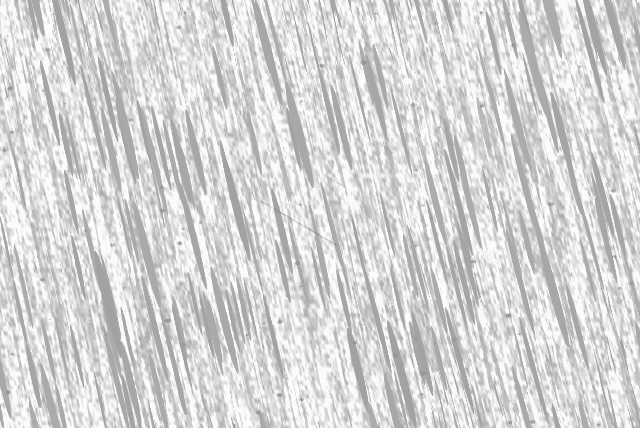
A Shadertoy shader for this texture:

```glsl
#define LAYERS 14
#define SLANT 0.21
#define BASE_GREY 0.635
#define STREAK_DARK 0.73
#define STREAK_LIGHT 1.0
#define GRAIN 0.30
#define GRAIN_SCALE vec2(190.0, 95.0)
#define FIBRE_SCALE vec2(130.0, 11.0)

float hash(vec2 p) {
    vec3 q = fract(vec3(p.xyx) * 0.1031);
    q += dot(q, q.yzx + 33.33);
    return fract((q.x + q.y) * q.z);
}

float noise(vec2 p) {
    vec2 i = floor(p), f = fract(p);
    f = f * f * (3.0 - 2.0 * f);
    return mix(mix(hash(i), hash(i + vec2(1, 0)), f.x),
               mix(hash(i + vec2(0, 1)), hash(i + vec2(1, 1)), f.x), f.y);
}

// Dense diagonal band, thinning toward the upper left and lower right
float density(vec2 p) {
    float across = abs(p.y - 0.5 - 0.25 * (p.x - 0.75));
    float patches = noise(p * vec2(7.0, 3.0) + 40.0);
    return mix(0.85, 0.3, smoothstep(0.22, 0.62, across)) + 0.3 * (patches - 0.5);
}

// One tapered streak per cell: x is coverage, y is a random shade
vec2 streak(vec2 p, float slant, vec2 size, float seed, float amount, float px) {
    float u = p.x + slant * p.y;
    float column = floor(u / size.x);
    float shift = hash(vec2(column + 50.0, seed));
    float v = p.y / size.y + shift;
    vec2 cell = vec2(column, floor(v)) + 50.0 + seed * 17.0;

    float centreY = (floor(v) + 0.5 - shift) * size.y;
    float centreX = (column + 0.5) * size.x - slant * centreY;
    float chance = amount * density(vec2(centreX, centreY));
    float present = step(hash(cell + 3.7), chance);

    float along = 2.0 * fract(v) - 1.0;
    float taper = 1.0 - along * along;
    float halfWidth = size.x * mix(0.16, 0.46, hash(cell + 9.1)) * sqrt(taper);
    float side = abs((fract(u / size.x) - 0.5) * size.x);
    float cover = 1.0 - smoothstep(-0.6 * px, 0.6 * px, side - halfWidth);
    return vec2(cover * present, hash(cell + 21.3));
}

float segment(vec2 p, vec2 a, vec2 b) {
    vec2 d = b - a;
    return length(p - a - d * clamp(dot(p - a, d) / dot(d, d), 0.0, 1.0));
}

void mainImage(out vec4 fragColor, in vec2 fragCoord) {
    vec2 p = fragCoord / iResolution.y;
    float px = 1.0 / iResolution.y;
    float bend = SLANT + 0.025 * p.x;

    // Faint lengthwise shading of the bare ground
    vec2 lengthwise = vec2(p.x + bend * p.y, p.y);
    float fibre = noise(lengthwise * FIBRE_SCALE);
    float tone = BASE_GREY + 0.05 * fibre * fibre;

    // Overlapping pale streaks
    for (int i = 0; i < LAYERS; i++) {
        float k = float(i);
        float r = hash(vec2(k, 5.0));
        vec2 size = vec2(mix(0.010, 0.021, r), mix(0.12, 0.30, hash(vec2(k, 8.0))));
        float slant = bend + 0.07 * (hash(vec2(k, 2.0)) - 0.5);
        vec2 s = streak(p + k * vec2(0.0037, 0.0), slant, size, k, 0.85, px);
        float shade = mix(STREAK_DARK, STREAK_LIGHT, pow(s.y, 0.75));
        tone = mix(tone, shade, s.x);
    }

    // Sparse dark slits
    for (int i = 0; i < 3; i++) {
        float k = float(i) + 31.0;
        vec2 size = vec2(0.016 + 0.004 * float(i), 0.15 + 0.05 * float(i));
        vec2 s = streak(p, bend + 0.015 * float(i), size, k, 0.16, px);
        tone = mix(tone, BASE_GREY + 0.04 * s.y, s.x);
    }

    // Fine mottling, strongest on the pale areas
    float pale = smoothstep(0.66, 0.86, tone);
    float mottle = noise(lengthwise * GRAIN_SCALE) - 0.5;
    tone += pale * (GRAIN * mottle + 0.08 * (fibre - 0.5));

    // Scattered small pits
    vec2 grid = p * 22.0;
    vec2 id = floor(grid);
    vec2 spot = vec2(hash(id + 71.0), hash(id + 83.0)) * 0.7 + 0.15;
    vec2 offset = (fract(grid) - spot) / 22.0;
    float pit = length(offset * vec2(0.7, 1.0)) - 0.0045 * hash(id + 97.0);
    float marked = step(0.84, hash(id + 61.0));
    tone -= 0.25 * marked * (1.0 - smoothstep(-px, px, pit));

    // Shallow cross scratches
    for (int i = 0; i < 3; i++) {
        float k = float(i);
        vec2 a = vec2(0.61 + 0.15 * k, 0.53 + 0.06 * k);
        vec2 b = a + vec2(0.18, -0.105) * (1.0 - 0.75 * k) * 0.98;
        float d = segment(p, a, b) + 0.001 * noise(p * 60.0);
        tone -= 0.18 / (1.0 + k) * (1.0 - smoothstep(0.0005, 0.0005 + 1.3 * px, d));
    }

    fragColor = vec4(vec3(clamp(tone, 0.6, 0.985)), 1.0);
}
```
